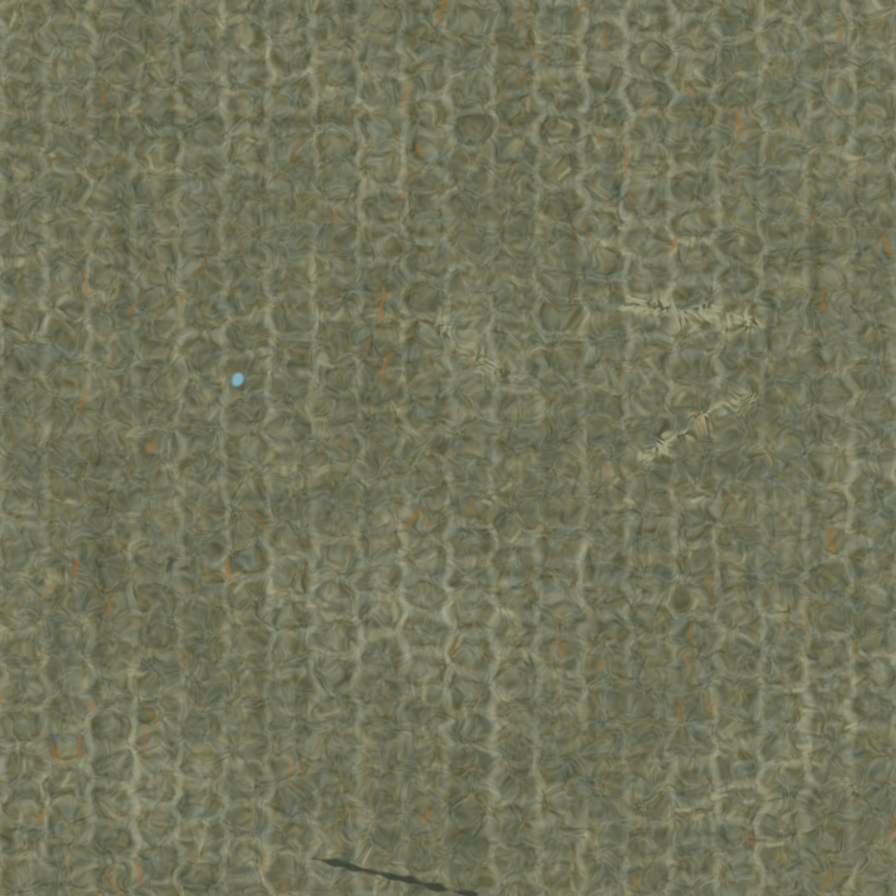
Reproduce this texture procedurally as a Shadertoy shader.

```glsl
// Worn olive book cloth embossed with staggered round bumps, wavy ridges and stray fibres.
#define COLUMNS 20.0
#define ROWS 24.0
#define JITTER 0.16
#define RIDGE_LIGHT 0.062
#define BUMP_SHADE 0.045
#define GRAIN 0.125
#define OLIVE vec3(0.438, 0.444, 0.345)
#define CREAM vec3(0.67, 0.67, 0.52)
#define RUST vec3(0.62, 0.42, 0.21)
#define INK vec3(0.21, 0.23, 0.20)
#define BLUE vec3(0.50, 0.70, 0.76)

vec2 hash2(vec2 p) {
    vec3 q = fract(p.xyx * vec3(0.1031, 0.1030, 0.0973));
    q += dot(q, q.yzx + 33.33);
    return fract((q.xx + q.yz) * q.zy);
}

float corner(vec2 cell, vec2 f, vec2 o) {
    return dot(hash2(cell + o) * 2.0 - 1.0, f - o);
}

// Gradient noise, roughly -0.7 to 0.7
float gnoise(vec2 p) {
    vec2 i = floor(p), f = p - i;
    vec2 u = f * f * f * (f * (f * 6.0 - 15.0) + 10.0);
    return 1.4 * mix(mix(corner(i, f, vec2(0, 0)), corner(i, f, vec2(1, 0)), u.x),
                     mix(corner(i, f, vec2(0, 1)), corner(i, f, vec2(1, 1)), u.x), u.y);
}

float segment(vec2 p, vec2 a, vec2 b) {
    vec2 d = b - a;
    return length(p - a - d * clamp(dot(p - a, d) / dot(d, d), 0.0, 1.0));
}

// Soft line between two points, frayed by noise
float streak(vec2 p, vec2 a, vec2 b, float width) {
    float fray = width * gnoise(p * 60.0 + 7.0);
    return 1.0 - smoothstep(0.0, width, segment(p, a, b) + fray);
}

// Embossed pattern: x = ridge, y = shaded ring, z = bump centre, w = random per bump
vec4 emboss(vec2 p) {
    float aspect = COLUMNS / ROWS;
    vec2 q = p * vec2(COLUMNS, ROWS);
    float baseColumn = floor(q.x), near = 9.0, next = 9.0;
    vec2 toNear = vec2(0), toNext = vec2(0), id = vec2(0);
    for (int i = -1; i <= 1; i++) {
        float column = baseColumn + float(i);
        float stagger = 0.5 * mod(column, 2.0);
        float baseRow = floor(q.y - stagger);
        for (int j = -1; j <= 1; j++) {
            vec2 cell = vec2(column, baseRow + float(j));
            vec2 centre = cell + vec2(0.5, 0.5 + stagger) + JITTER * (hash2(cell + 50.0) - 0.5);
            vec2 d = (centre - q) * vec2(1.0, aspect);
            float r = length(d);
            if (r < near) {
                next = near; toNext = toNear;
                near = r; toNear = d; id = cell;
            } else if (r < next) {
                next = r; toNext = d;
            }
        }
    }
    // Borders between columns stand out more than those within a column
    float sideways = abs(normalize(toNext - toNear).x);
    float gap = next - near;
    float ridge = (1.0 - smoothstep(0.0, 0.26, gap)) * mix(0.25, 1.0, sideways);
    float ring = smoothstep(0.12, 0.3, gap) * smoothstep(0.12, 0.3, near);
    return vec4(ridge, ring, 1.0 - smoothstep(0.0, 0.36, near), hash2(id + 90.0).x);
}

// Scattered short fibres; upright = 1 keeps them near vertical
float fibres(vec2 p, float grid, float density, float width, float upright) {
    vec2 q = p * grid, base = floor(q);
    float cover = 0.0;
    for (int k = 0; k < 9; k++) {
        vec2 cell = base + vec2(k % 3 - 1, k / 3 - 1);
        vec2 h = hash2(cell + grid * 3.0), place = hash2(cell + grid * 7.0);
        float angle = mix(h.y * 6.283, 1.57 + (h.y - 0.5) * 1.4, upright);
        vec2 arm = vec2(cos(angle), sin(angle)) * mix(0.1, 0.42, place.x);
        float d = segment(q, cell + place - arm, cell + place + arm);
        cover = max(cover, step(h.x, density) * (1.0 - smoothstep(0.0, width, d)) * mix(0.35, 1.0, place.y));
    }
    return cover;
}

void mainImage(out vec4 fragColor, in vec2 fragCoord) {
    vec2 p = fragCoord / iResolution.xy;
    vec2 warp = vec2(gnoise(p * 42.0), gnoise(p * 42.0 + 31.0));
    float mottle = gnoise(p * 5.0 + 3.0), patches = gnoise(p * 24.0 + 11.0);

    // Relief, rubbed flatter in places
    vec4 bump = emboss(p + warp * 0.005);
    float relief = clamp(0.85 + 0.8 * mottle + 0.4 * patches, 0.3, 1.2);
    float tone = relief * (RIDGE_LIGHT * bump.x - BUMP_SHADE * bump.y);
    tone += bump.z * (bump.w - 0.45) * 0.07 + 0.015;

    // Fibrous grain, broad wear and thread streaks
    float grain = gnoise(p * 95.0 + warp * 1.5) + 0.8 * gnoise(p * 190.0 + warp * 2.0);
    tone += GRAIN * (0.6 * grain + 0.3 * patches) + 0.035 * mottle;
    tone += 0.04 * gnoise(p * vec2(40.0, 4.0)) + 0.025 * gnoise(p * vec2(4.0, 55.0) + 5.0);
    vec3 color = OLIVE + tone;
    color += vec3(0.025, 0.0, -0.035) * (gnoise(p * 60.0 + 17.0) + 0.5 * patches);

    // Pale fluff, rust and dark threads
    float fluffy = clamp(0.4 + 0.9 * patches + 0.5 * mottle, 0.1, 0.9);
    color = mix(color, CREAM, fluffy * 0.75 * fibres(p + warp * 0.004, 52.0, 0.34, 0.24, 0.0));
    color = mix(color, RUST, 0.6 * fibres(p + warp * 0.003, 30.0, 0.09, 0.14, 1.0));
    color = mix(color, INK, 0.3 * fibres(p, 46.0, 0.12, 0.14, 0.0));

    // Scuffs, creases, a blue fleck and a dark scratch
    float scuff = max(streak(p, vec2(0.72, 0.49), vec2(0.83, 0.56), 0.015),
                      streak(p, vec2(0.70, 0.66), vec2(0.84, 0.64), 0.02));
    scuff = max(scuff, 0.7 * streak(p, vec2(0.49, 0.64), vec2(0.56, 0.58), 0.02));
    color = mix(color, CREAM, scuff * clamp(0.4 + grain, 0.0, 0.7));
    color -= 0.035 * streak(p, vec2(0.10, 0.865), vec2(0.70, 0.868), 0.012);
    color -= 0.025 * streak(p, vec2(0.48, 0.505), vec2(0.72, 0.505), 0.01);
    color = mix(color, BLUE, streak(p, vec2(0.265, 0.574), vec2(0.265, 0.581), 0.007));
    color = mix(color, INK, 0.8 * streak(p, vec2(0.35, 0.042), vec2(0.53, 0.0), 0.005));
    fragColor = vec4(clamp(color, 0.0, 1.0), 1.0);
}
```
